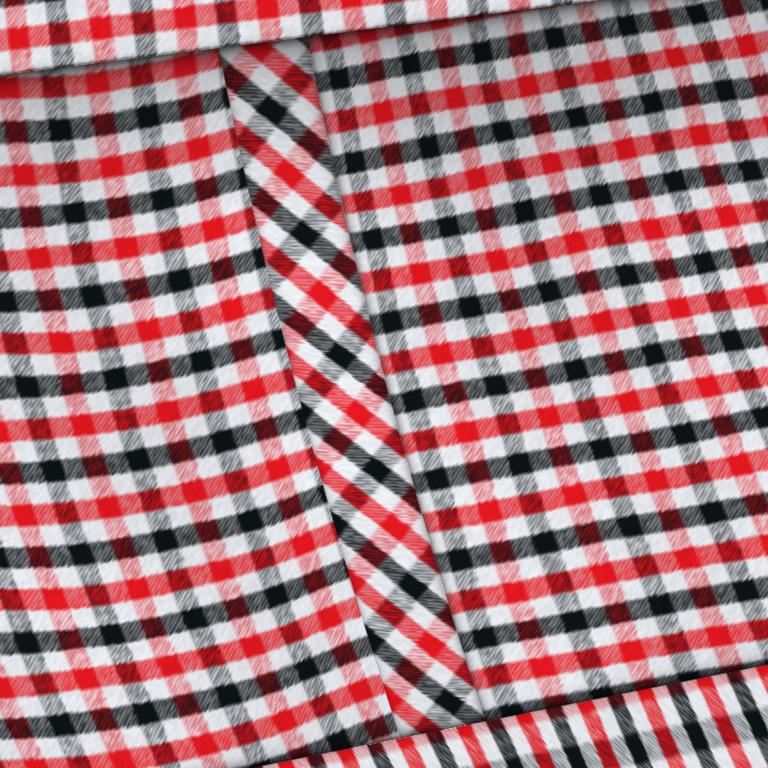
Give the GLSL for this texture, as a Shadertoy shader.

```glsl
// Draws red, black and white gingham cloth sewn from panels, hems and a bias strip.

const vec3 WHITE = vec3(0.90, 0.91, 0.93);
const vec3 BLACK = vec3(0.05, 0.07, 0.08);
const vec3 RED   = vec3(0.88, 0.09, 0.12);

float hash(vec2 p) {
    return fract(sin(dot(p, vec2(127.1, 311.7))) * 43758.5453);
}

float noise(vec2 p) {
    vec2 i = floor(p), f = fract(p);
    f = f * f * (3.0 - 2.0 * f);
    return mix(mix(hash(i), hash(i + vec2(1, 0)), f.x),
               mix(hash(i + vec2(0, 1)), hash(i + vec2(1, 1)), f.x), f.y);
}

// One set of dyed threads: black, white, red, white; black is centred on zero.
vec3 threadColour(float t) {
    float d = abs(fract(t + 0.5) - 0.5);
    float soft = 0.03;
    vec3 c = mix(BLACK, WHITE, smoothstep(0.125 - soft, 0.125 + soft, d));
    return mix(c, RED, smoothstep(0.375 - soft, 0.375 + soft, d));
}

// Crosses warp and weft; weftShare is how much of the weft shows on the face.
vec3 gingham(vec2 uv, float weftShare) {
    vec2 diagonal = vec2(uv.x - uv.y, uv.x + uv.y);
    float grain = noise(diagonal * vec2(28.0, 9.0)) - 0.5;
    float twill = sin(diagonal.x * 113.0 + 3.0 * grain);
    float top = clamp(weftShare + 0.30 * grain + 0.07 * twill, 0.0, 1.0);
    vec3 warp = threadColour(uv.x + 0.025 * grain);
    vec3 weft = threadColour(uv.y + 0.025 * grain);
    return mix(warp, weft, top) * (0.99 + 0.07 * grain);
}

vec2 leftPanel(vec2 p) {
    vec2 d = p - vec2(0.150, 0.508);
    return vec2((d.x + 0.28 * d.y - 0.18 * d.y * d.y) / 0.117,
                (d.y - 0.15 * d.x - 0.40 * d.x * d.x) / 0.111);
}

vec2 rightPanel(vec2 p) {
    vec2 d = p - vec2(0.538, 0.479);
    return vec2((d.x + 0.277 * d.y - 0.097 * d.y * d.y) / (0.112 - 0.03 * d.y),
                (d.y - 0.187 * d.x) / 0.109);
}

// The strip is cut on the bias and stretches toward its upper end.
vec2 biasStrip(vec2 p) {
    vec2 d = p - vec2(0.441, 0.539);
    vec2 along = vec2(0.793, -0.609);
    float rowPeriod = 0.09 + 0.028 * max(d.y, 0.0);
    return vec2(dot(d, along) / 0.13, dot(d, vec2(-along.y, along.x)) / rowPeriod);
}

float cover(float d, float edge) {
    return smoothstep(-edge, edge, d);
}

// Soft shadow on the positive side of a seam.
float shadow(float d, float reach) {
    return exp(-max(d, 0.0) / reach) * step(0.0, d);
}

void mainImage(out vec4 fragColor, in vec2 fragCoord) {
    vec2 p = fragCoord / iResolution.xy;
    float edge = 1.2 / iResolution.y;
    float weftFace = 0.67;
    float warpFace = 0.30;

    // Cloth wrinkles bend the checks a little.
    vec2 wrinkle = vec2(noise(p * 9.0), noise(p * 9.0 + 31.0)) - 0.5;
    vec2 q = p + 0.006 * wrinkle;

    // Signed distances to the seams.
    float h = p.y - 0.04;
    float stripLeft = p.x - (0.521 - 0.33 * h + 0.074 * h * h);
    float stripRight = stripLeft - 0.118;
    float topHem = p.y - 0.902 - 0.125 * p.x;
    float bottomHem = 0.062 + 0.2 * (p.x - 0.638) - p.y;

    // Left panel, bias strip, then right panel beside a thin seam shadow.
    vec3 left = gingham(leftPanel(q), weftFace);
    vec3 strip = gingham(biasStrip(q), weftFace);
    strip *= 1.0 - 0.25 * shadow(stripLeft, 0.004) - 0.3 * shadow(-stripRight, 0.005);
    vec3 right = gingham(rightPanel(q), weftFace) * (1.0 - 0.5 * shadow(stripRight, 0.005));
    vec3 colour = mix(left, strip, cover(stripLeft, edge));
    colour = mix(colour, right, cover(stripRight, edge));

    // Folds: dimmer toward the top, with slow bands of light.
    float fold = sin(11.0 * p.x + 5.0 * p.y) * 0.025 + 0.06 * (noise(p * 5.0) - 0.5);
    colour *= 1.0 + fold - 0.16 * smoothstep(0.65, 0.95, p.y);
    colour *= 1.0 - 0.65 * shadow(-topHem, 0.012);
    colour *= 1.0 - 0.70 * shadow(-bottomHem, 0.007);

    // Upper hem runs along its seam; lower hem has slanted, crowded stripes.
    vec2 upperUV = vec2((q.x + 0.15 * topHem - 0.03) / 0.108 + 0.5,
                        (topHem - 0.045) / 0.115 + 0.5);
    vec2 lowerUV = vec2((q.x + 0.45 * q.y - 0.755) / 0.085,
                        (bottomHem - 0.075) / 0.16);
    vec3 upper = gingham(upperUV, 0.6) * (1.0 - 0.2 * shadow(topHem, 0.005));
    vec3 lower = gingham(lowerUV, warpFace) * (1.0 - 0.15 * shadow(bottomHem, 0.005));
    colour = mix(colour, upper, cover(topHem, edge));
    colour = mix(colour, lower, cover(bottomHem, edge));

    fragColor = vec4(clamp(colour, 0.0, 1.0), 1.0);
}
```
